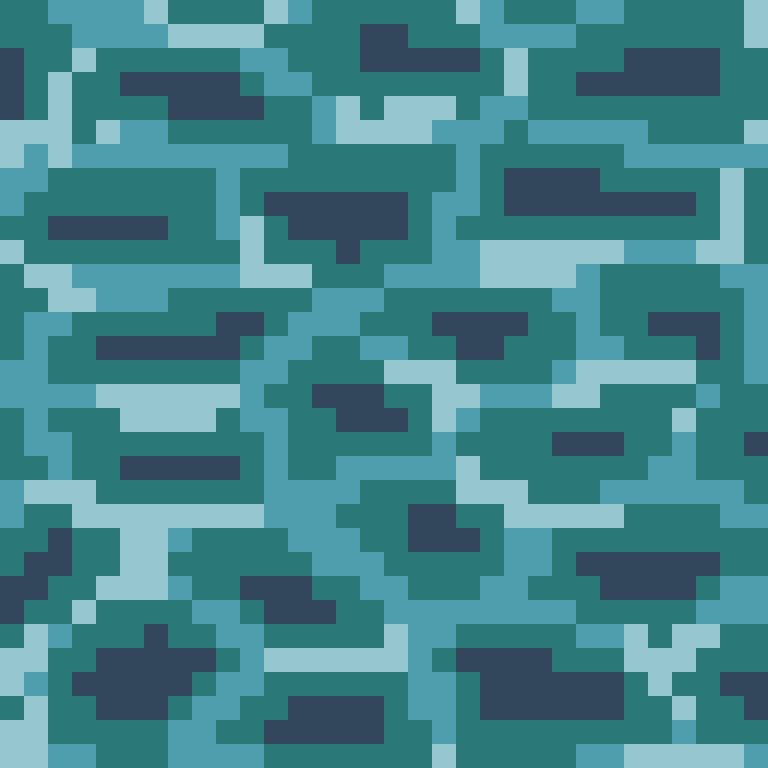
A Shadertoy shader for this pattern:

```glsl
// Blocky water: flat stones of teal split by a web of light ripples, with dark
// cores and pale glints. A stretched cellular pattern gives the distance to the
// nearest seam; each square block takes one of four colours from it.

#define BLOCKS 32.0                // blocks along the canvas height
#define CELL_SIZE vec2(9.6, 5.3)   // mean cell size, in blocks
#define JITTER 0.68                // irregularity of the cells
#define SEAM_WIDTH 0.63            // half width of the ripples, in blocks
#define CORE_INSET 1.95            // seam distance where dark cores begin
#define GLINT_RADIUS 0.33          // size of the pale patches, in cells
#define SEED 17.0

const vec3 TEAL = vec3(0.165, 0.47, 0.47);
const vec3 RIPPLE = vec3(0.31, 0.62, 0.68);
const vec3 CORE = vec3(0.20, 0.28, 0.36);
const vec3 GLINT = vec3(0.59, 0.78, 0.82);

vec2 hash2(vec2 p) {
    vec3 q = fract(p.xyx * vec3(0.1031, 0.1030, 0.0973));
    q += dot(q, q.yzx + 33.33);
    return fract((q.xx + q.yz) * q.zy);
}

// Jittered cell centre; odd rows are shifted like bricks.
vec2 site(vec2 id, float seed) {
    vec2 stagger = vec2(0.5 * mod(id.y, 2.0), 0.0);
    return id + 0.5 + stagger + JITTER * (hash2(id + seed) - 0.5);
}

// Offset from p to the nearest site.
vec2 nearestSite(vec2 p, float seed) {
    vec2 best = vec2(9.0);
    for (int j = -2; j <= 2; j++)
    for (int i = -2; i <= 2; i++) {
        vec2 d = site(floor(p) + vec2(i, j), seed) - p;
        if (dot(d, d) < dot(best, best)) best = d;
    }
    return best;
}

// Distance to the nearest seam, measured in blocks.
float seamDistance(vec2 p) {
    vec2 near = nearestSite(p, SEED);
    float seam = 99.0;
    for (int j = -2; j <= 2; j++)
    for (int i = -2; i <= 2; i++) {
        vec2 d = site(floor(p) + vec2(i, j), SEED) - p;
        vec2 across = d - near;
        if (dot(across, across) > 1e-5) {
            float gap = 0.5 * (dot(d, d) - dot(near, near));
            seam = min(seam, gap / length(across / CELL_SIZE));
        }
    }
    return seam;
}

// Layered sines, about -1 to 1.
float wobble(vec2 b) {
    return 0.5 * sin(0.71 * b.x + 1.9 * sin(0.53 * b.y))
         + 0.5 * sin(1.13 * b.y + 1.7 * sin(0.37 * b.x) + 2.0);
}

vec3 blockColour(vec2 block) {
    vec2 b = block + 0.5;
    float w = wobble(b);
    vec2 p = (b + vec2(0.0, 0.5 * sin(0.45 * b.x + 0.3 * b.y))) / CELL_SIZE;
    float seam = seamDistance(p);
    if (seam < SEAM_WIDTH + 0.22 * w) {
        vec2 toGlint = nearestSite(p + 0.37, SEED + 50.0);
        return length(toGlint) < GLINT_RADIUS ? GLINT : RIPPLE;
    }
    return seam > CORE_INSET - 0.3 * w ? CORE : TEAL;
}

void mainImage(out vec4 fragColor, in vec2 fragCoord) {
    vec2 grid = fragCoord / iResolution.y * BLOCKS;
    float pixelsPerBlock = iResolution.y / BLOCKS;

    // Blend the four nearest blocks over one pixel for smooth edges.
    vec2 corner = floor(grid - 0.5);
    vec2 t = clamp((grid - corner - 1.0) * pixelsPerBlock + 0.5, 0.0, 1.0);
    vec3 low = mix(blockColour(corner), blockColour(corner + vec2(1, 0)), t.x);
    vec3 high = mix(blockColour(corner + vec2(0, 1)), blockColour(corner + 1.0), t.x);
    fragColor = vec4(mix(low, high, t.y), 1.0);
}
```
